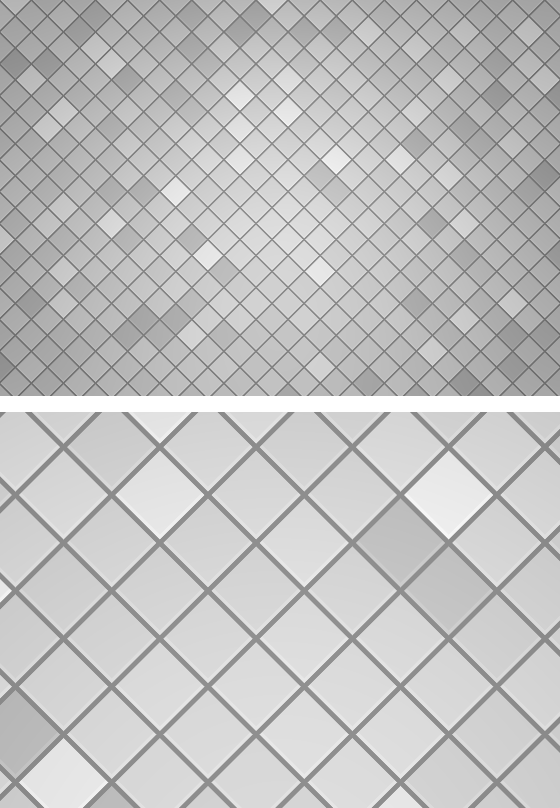
Top: the whole. Bottom: its middle third, enlarged.
Give the GLSL for this pattern, as a Shadertoy shader.

```glsl
// Grey diamond tiles with thin dark joints, random tints and a soft central glow
#define REPEATS vec2(17.45, 12.40)   // diamonds across and down
#define OFFSET vec2(0.477, 0.0)      // first diamond centre, from the top left
#define JOINT_WIDTH 0.072            // in tile sides
#define JOINT_SHADE 0.66
#define RIM_WIDTH 0.05
#define RIM_LIGHT 0.035
#define GLOW_CENTRE vec2(0.50, 0.47)
#define GLOW_RADIUS 0.62             // in canvas widths
#define GREY_INNER 0.855
#define GREY_OUTER 0.645
#define ODD_SHARE 0.10               // share of light tiles, and of dark tiles
#define ODD_TINT 0.075

float hash(vec2 cell) {
    vec3 p = fract(vec3(cell.xyx) * 0.1031);
    p += dot(p, p.yzx + 33.33);
    return fract((p.x + p.y) * p.z);
}

// Mostly faint variation, with a few clearly lighter or darker tiles
float tileTint(vec2 cell) {
    float pick = hash(cell + 71.0);
    float tint = (hash(cell + 193.0) - 0.5) * 0.045;
    float odd = step(1.0 - ODD_SHARE, pick) - step(pick, ODD_SHARE);
    return tint + odd * ODD_TINT;
}

float glow(vec2 uv) {
    vec2 d = uv - GLOW_CENTRE;
    d.y *= iResolution.y / iResolution.x;
    return mix(GREY_INNER, GREY_OUTER, smoothstep(0.0, GLOW_RADIUS, length(d)));
}

void mainImage(out vec4 fragColor, in vec2 fragCoord) {
    vec2 uv = fragCoord / iResolution.xy;

    // Diagonal lattice: x runs down-right, y runs up-right
    vec2 q = vec2(uv.x, 1.0 - uv.y) * REPEATS - OFFSET;
    vec2 lattice = vec2(q.x + q.y, q.x - q.y);
    vec2 cell = floor(lattice + 0.5);
    vec2 local = lattice - cell;
    float pixel = 1.4142 * REPEATS.x / iResolution.x;

    // Tile face, slightly brighter towards its lower corner
    float lower = local.x - local.y;
    float grey = glow(uv) + tileTint(cell) + 0.012 * lower;

    // Light rim along the two lower sides
    float lowerEdge = 0.5 - max(local.x, -local.y);
    float rimEnd = 0.5 * JOINT_WIDTH + RIM_WIDTH;
    grey += RIM_LIGHT * (1.0 - smoothstep(rimEnd - 0.5 * pixel, rimEnd + 0.5 * pixel, lowerEdge));

    // Dark joint
    float edge = 0.5 - max(abs(local.x), abs(local.y));
    float halfJoint = 0.5 * JOINT_WIDTH;
    float joint = 1.0 - smoothstep(halfJoint - 0.5 * pixel, halfJoint + 0.5 * pixel, edge);
    grey = mix(grey, glow(uv) * JOINT_SHADE, joint);

    fragColor = vec4(vec3(grey), 1.0);
}
```
